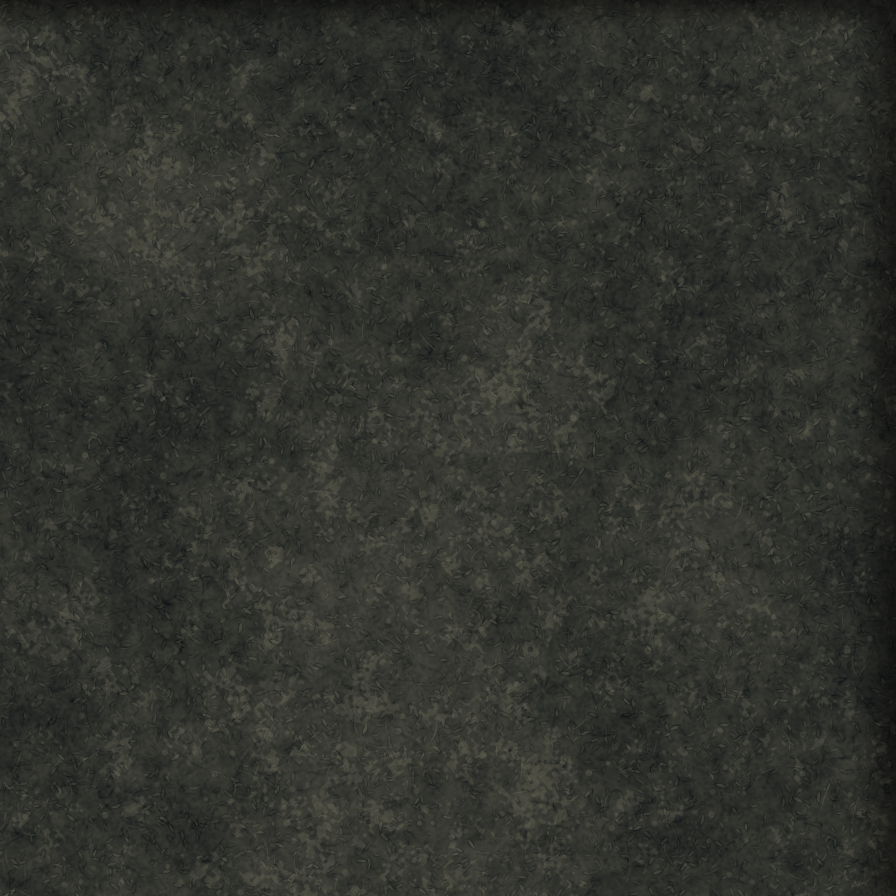
Give the GLSL for this texture, as a WebGL 1 fragment shader.

```glsl
precision highp float;
// Dark forest-floor litter: mottled soil under layers of tiny leaves, thin
// strands, round seeds and ragged pale lichen, with shaded top and right edges.
// Every layer shifts one scalar tone, which is coloured at the end.
uniform vec2 u_resolution;

const vec3 SOIL_DARK = vec3(0.14, 0.15, 0.14);
const vec3 LICHEN_PALE = vec3(0.29, 0.29, 0.25);
const float TAU = 6.28319;

// Four random values per cell, without sine
vec4 hash4(vec2 cell) {
  vec4 h = fract(cell.xyxy * vec4(0.1031, 0.1030, 0.0973, 0.1099));
  h += dot(h, h.wzxy + 33.33);
  return fract((h.xxyz + h.yzzw) * h.zywx);
}

float noise(vec2 p) {
  vec2 cell = floor(p);
  vec2 f = fract(p);
  f = f * f * (3.0 - 2.0 * f);
  float low = mix(hash4(cell).x, hash4(cell + vec2(1.0, 0.0)).x, f.x);
  float high = mix(hash4(cell + vec2(0.0, 1.0)).x, hash4(cell + 1.0).x, f.x);
  return mix(low, high, f.y);
}

float fbm(vec2 p) {
  float sum = 0.0;
  float weight = 0.53;
  for (int i = 0; i < 4; i++) {
    sum += weight * noise(p);
    p = mat2(1.6, 1.2, -1.2, 1.6) * p + 7.3;
    weight *= 0.5;
  }
  return sum;
}

vec2 rotate(vec2 p, float angle) {
  float c = cos(angle);
  float s = sin(angle);
  return vec2(c * p.x - s * p.y, s * p.x + c * p.y);
}

// Tone shift of scattered, bent, pointed leaves; halfSize is in cells,
// shades holds the darkest fill, the lightest fill and the rim shadow
float leafLayer(vec2 p, float cells, vec2 halfSize, vec3 shades,
                float density, float bend, float seed) {
  vec2 grid = p * cells + seed;
  float blur = 0.6 * cells / u_resolution.y;
  float tone = 0.0;
  for (int j = -1; j <= 1; j++) {
    for (int i = -1; i <= 1; i++) {
      vec2 cell = floor(grid) + vec2(float(i), float(j));
      vec4 rnd = hash4(cell);
      vec4 look = hash4(cell + 91.7);
      vec2 size = halfSize * mix(0.65, 1.15, look.x);
      vec2 q = rotate(grid - cell - rnd.xy, rnd.z * TAU);
      q.y += bend * (look.y - 0.5) * q.x * q.x;
      float along = q.x / size.x;
      float d = max(abs(q.y) - size.y * max(1.0 - along * along, 0.0),
                    abs(q.x) - size.x);
      float present = step(rnd.w, density);
      float inside = present * (1.0 - smoothstep(-blur, blur, d));
      float shadow = present * (1.0 - smoothstep(0.0, size.y + blur, d));
      float fill = mix(shades.x, shades.y, look.z);
      fill += 0.18 * clamp(q.y / size.y, -1.0, 1.0);
      tone = mix(tone - shades.z * shadow, fill, inside);
    }
  }
  return tone;
}

// Coverage of round seeds, with varied strength
float seedLayer(vec2 p, float cells, float radius, float density, float seed) {
  vec2 grid = p * cells + seed;
  float blur = 0.6 * cells / u_resolution.y;
  float cover = 0.0;
  for (int j = -1; j <= 1; j++) {
    for (int i = -1; i <= 1; i++) {
      vec2 cell = floor(grid) + vec2(float(i), float(j));
      vec4 rnd = hash4(cell);
      float d = length(grid - cell - rnd.xy) - radius * mix(0.55, 1.1, rnd.z);
      float strength = step(rnd.w, density) * mix(0.35, 1.0, rnd.w / density);
      cover = max(cover, strength * (1.0 - smoothstep(-blur, blur, d)));
    }
  }
  return cover;
}

// Ragged crusts: fine grain breaking up broader clumps
float lichenCover(vec2 p, float bias) {
  float clump = noise(rotate(p, 0.5) * 46.0 + 11.0);
  float grain = noise(rotate(p, 0.9) * 230.0 + 305.0);
  return smoothstep(0.67, 0.77, 0.52 * clump + 0.48 * grain + bias);
}

void main() {
  vec2 uv = gl_FragCoord.xy / u_resolution;
  vec2 p = gl_FragCoord.xy / u_resolution.y;

  // Soil: broad mottling, small blotches and fine grain
  float broad = fbm(p * 5.0 + 8.2) - 0.5;
  float blotch = fbm(p * 60.0 + 20.0) - 0.5;
  float grain = noise(rotate(p, 0.4) * 300.0 + 200.0) - 0.5;
  float tone = 0.34 + 0.85 * broad + 0.70 * blotch + 0.34 * grain;

  // Litter, from the lowest layer to the highest
  tone += 0.42 * lichenCover(p, 0.3 * broad);
  tone += leafLayer(p, 44.0, vec2(0.60, 0.045), vec3(-0.28, 0.34, 0.08), 0.85, 1.2, 13.0);
  tone += leafLayer(p, 78.0, vec2(0.46, 0.11), vec3(-0.26, 0.32, 0.20), 0.60, 0.8, 47.0);
  tone += leafLayer(p, 88.0, vec2(0.46, 0.14), vec3(-0.18, 0.42, 0.30), 0.45, 0.6, 83.0);
  tone += 0.50 * seedLayer(p, 54.0, 0.19, 0.30, 29.0);

  // Colour and edge shade
  vec3 color = mix(SOIL_DARK, LICHEN_PALE, clamp(tone, -0.5, 1.25));
  float edge = smoothstep(-0.01, 0.055, 1.0 - uv.x)
             * smoothstep(-0.01, 0.04, 1.0 - uv.y);
  gl_FragColor = vec4(color * mix(0.5, 1.0, edge), 1.0);
}
```
